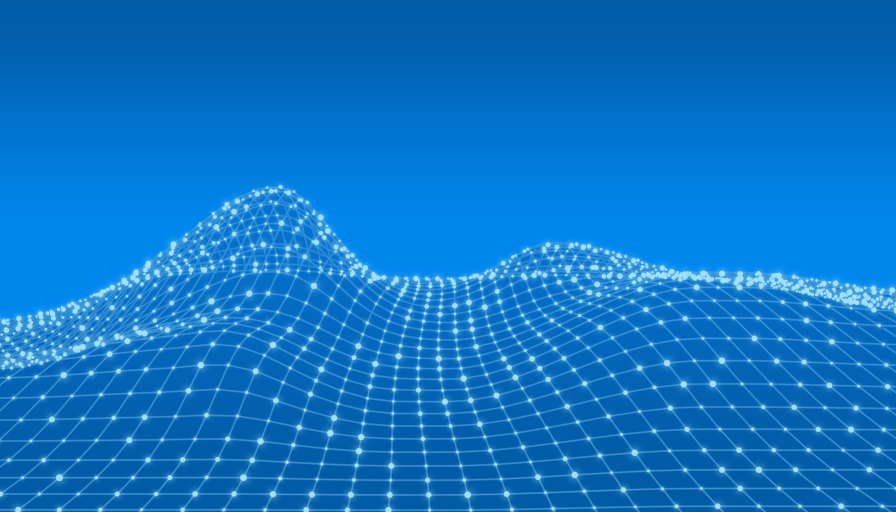
Give the GLSL for this background, as a WebGL 2 fragment shader.

```glsl
#version 300 es
precision highp float;
// Glowing wireframe hills of dots and threads beneath a blue gradient sky.
uniform vec2 u_resolution;
out vec4 fragColor;

const vec3 SKY_TOP = vec3(0.005, 0.355, 0.65);
const vec3 SKY_LOW = vec3(0.0, 0.53, 0.935);
const vec3 LAND_TOP = vec3(0.02, 0.445, 0.81);
const vec3 LAND_LOW = vec3(0.005, 0.355, 0.645);
const vec3 THREAD = vec3(0.44, 0.75, 0.94);
const vec3 DOT = vec3(0.66, 0.91, 0.99);
const int ROWS = 36;
const float ASPECT = 1.753;      // design width for a height of one
const float FAR_EDGE = 0.455;    // height of the farthest row
const float CENTRE = 0.83;       // where the columns converge
const float THREAD_WIDTH = 0.0012;

float hash(vec2 p) {
    p = fract(p * vec2(0.1031, 0.1137));
    p += dot(p, p.yx + 33.33);
    return fract((p.x + p.y) * p.x * 97.3);
}

float bell(float x, float centre, float width) {
    float d = (x - centre) / width;
    return exp(-0.5 * d * d);
}

// Screen height of the sheet; t runs from the viewer (0) to the far edge (1).
float sheetHeight(float x, float t) {
    float u = x / ASPECT;
    float y = FAR_EDGE - 0.72 * pow(1.0 - t, 1.8);
    // back peak and back hill
    y += 0.235 * bell(u, 0.31, u < 0.31 ? 0.10 : 0.062) * bell(t, 0.75, 0.11);
    y += 0.095 * bell(u, 0.615, u < 0.615 ? 0.055 : 0.09) * bell(t, 0.82, 0.08);
    // front ridges on both sides of the valley
    float leftRidge = 1.0 - smoothstep(0.22, 0.44, u);
    leftRidge += 0.15 * bell(u, 0.27, 0.04);
    y += 0.10 * leftRidge * bell(t, 0.47, 0.075);
    y += 0.16 * smoothstep(0.50, 0.78, u) * bell(t, 0.55, 0.13);
    // the sheet sinks towards both sides
    float sink = 0.08 * (1.0 - smoothstep(0.0, 0.19, u));
    sink += 0.045 * smoothstep(0.83, 1.02, u);
    return y - sink * smoothstep(0.3, 0.75, t);
}

float columnGap(float t) {
    return 0.021 + 0.10 * (1.0 - t) * (1.0 - t);
}

vec2 node(float column, float t) {
    float x = CENTRE + column * columnGap(t) + 0.012 * sin(t * 9.0);
    return vec2(x, sheetHeight(x, t));
}

float segment(vec2 p, vec2 a, vec2 b) {
    vec2 ab = b - a;
    float h = clamp(dot(p - a, ab) / max(dot(ab, ab), 1e-8), 0.0, 1.0);
    return length(p - a - ab * h);
}

// Bright core with a faint halo; sizes vary from node to node.
float dotLight(vec2 p, vec2 centre, vec2 id, float t) {
    float chance = hash(id + 50.0);
    float size = mix(0.0028, 0.0068, chance * chance);
    size *= mix(1.15, 0.85, t);
    float present = step(0.3 * smoothstep(0.6, 0.9, t), hash(id + 91.0));
    float d = length(p - centre);
    float px = 1.0 / u_resolution.y;
    float core = 1.0 - smoothstep(size - px, size + px, d);
    float halo = 0.35 * exp(-d * d / (size * size * 3.0));
    return present * max(core * 0.92, halo);
}

void main() {
    vec2 uv = gl_FragCoord.xy / u_resolution;
    vec2 p = vec2(uv.x * ASPECT, uv.y);
    float px = 1.0 / u_resolution.y;
    float skyline = -1.0;
    float threads = 0.0;
    float dots = 0.0;

    for (int j = 0; j < ROWS; j++) {
        float row = float(j);
        float t = row / float(ROWS - 1);
        float tNext = min((row + 1.0) / float(ROWS - 1), 1.0);
        skyline = max(skyline, sheetHeight(p.x, t));

        // the cell of this row that holds the pixel
        float shift = 0.012 * sin(t * 9.0);
        float k = floor((p.x - CENTRE - shift) / columnGap(t));
        vec2 a = node(k, t);
        vec2 b = node(k + 1.0, t);
        float d = segment(p, a, b);
        d = min(d, segment(p, a, node(k, tNext)));
        d = min(d, segment(p, b, node(k + 1.0, tNext)));
        float line = 1.0 - smoothstep(0.0, THREAD_WIDTH + px, d);
        threads = max(threads, line * mix(0.60, 0.32, t));

        dots = max(dots, dotLight(p, a, vec2(k, row), t));
        dots = max(dots, dotLight(p, b, vec2(k + 1.0, row), t));
    }

    // sky, land, then the glowing mesh
    vec3 sky = mix(SKY_LOW, SKY_TOP, smoothstep(0.50, 1.04, uv.y));
    vec3 land = mix(LAND_LOW, LAND_TOP, smoothstep(0.0, 0.62, uv.y));
    vec3 color = mix(sky, land, 1.0 - smoothstep(-px, px, p.y - skyline));
    color = mix(color, THREAD, threads);
    color = mix(color, DOT, dots);
    fragColor = vec4(color, 1.0);
}
```
